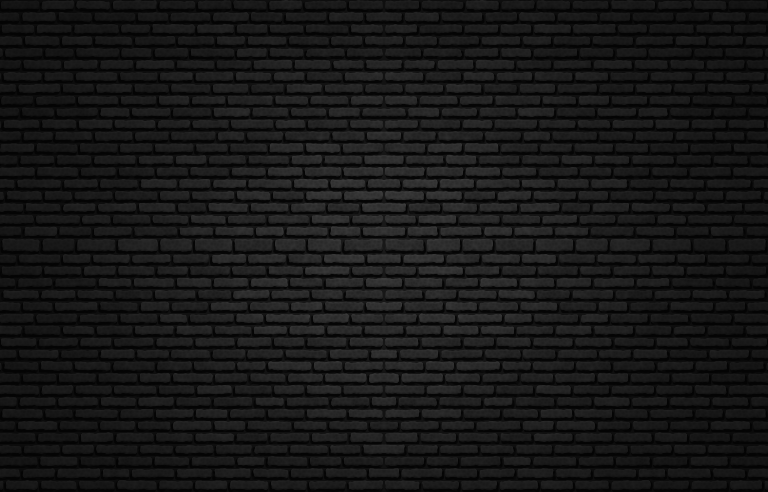
This texture is drawn by a WebGL 1 fragment shader. Its source:

```glsl
precision highp float;
// Black painted brick wall, mirrored about its vertical axis, lit softly at the middle.
uniform vec2 u_resolution;

const float ROWS_PER_SIDE = 20.0;   // courses above and below the middle one
const float MIDDLE_HEIGHT = 1.3;    // height of the middle course, in courses
const float BRICKS_ACROSS = 20.0;
const float JOINT_JITTER = 0.26;    // spread of the upright joints, in bricks
const float GAP_TOP = 0.05;         // gaps around a brick, in course heights
const float GAP_BOTTOM = 0.21;
const float GAP_INNER = 0.06;
const float GAP_OUTER = 0.19;
const float GAP_AXIS = 0.11;        // half of the joint on the mirror axis
const float CORNER = 0.17;
const float WOBBLE = 0.05;          // unevenness of brick edges
const float TONE_SPREAD = 0.24;
const float GRAIN = 0.24;
const vec2 SHADOW_SHIFT = vec2(0.10, -0.17);
const vec2 LIGHT_SIZE = vec2(0.30, 0.42);
const vec3 FACE_LIT = vec3(0.188);
const vec3 FACE_DIM = vec3(0.078);
const vec3 SHADOW = vec3(0.018);

float hash(vec2 p) {
  return fract(sin(dot(p, vec2(127.1, 311.7))) * 4375.85);
}

vec2 hash2(vec2 p) {
  return vec2(hash(p), hash(p + 37.2));
}

// Distance to the nearest scattered point
float cellular(vec2 p) {
  vec2 cell = floor(p);
  float nearest = 2.0;
  for (int j = -1; j <= 1; j++) {
    for (int i = -1; i <= 1; i++) {
      vec2 c = cell + vec2(float(i), float(j));
      nearest = min(nearest, length(c + hash2(c) - p));
    }
  }
  return nearest;
}

float layeredSines(vec2 p) {
  return 0.5 * sin(p.x * 2.3 + 1.7 * sin(p.y * 1.9))
       + 0.3 * sin(p.x * 5.1 - p.y * 3.7)
       + 0.2 * sin(p.x * 9.7 + p.y * 8.3);
}

float roundedBox(vec2 p, vec2 halfSize, float radius) {
  vec2 q = abs(p) - halfSize + radius;
  return length(max(q, 0.0)) + min(max(q.x, q.y), 0.0) - radius;
}

// Joint position in bricks, antisymmetric about the mirror axis
float jointAt(float k, float row) {
  float q = k + 0.5 * mod(row, 2.0);
  float jitter = (hash(vec2(abs(q) * 2.0, row + 61.0)) - 0.5) * JOINT_JITTER;
  return sign(q) * (abs(q) + jitter);
}

void main() {
  vec2 centred = gl_FragCoord.xy / u_resolution - 0.5;
  float rowsTotal = 2.0 * ROWS_PER_SIDE + MIDDLE_HEIGHT;
  float pixel = rowsTotal / u_resolution.y;

  // Course: index, height, and offset from its centre line
  float y = centred.y * rowsTotal;
  float beyond = abs(y) - 0.5 * MIDDLE_HEIGHT;
  bool isMiddle = beyond <= 0.0;
  float row = isMiddle ? 0.0 : sign(y) * (1.0 + floor(beyond));
  float rowHeight = isMiddle ? MIDDLE_HEIGHT : 1.0;
  float localY = isMiddle ? y : sign(y) * (fract(beyond) - 0.5);

  // Brick: the pair of joints that encloses this point
  float x = abs(centred.x) * BRICKS_ACROSS;
  float k = floor(x - 0.5 * mod(row, 2.0));
  if (x < jointAt(k, row)) k -= 1.0;
  else if (x > jointAt(k + 1.0, row)) k += 1.0;
  float inner = jointAt(k, row);
  float outer = jointAt(k + 1.0, row);
  float gapInner = inner < 0.0 ? GAP_OUTER : (inner == 0.0 ? GAP_AXIS : GAP_INNER);

  // Everything below is measured in course heights
  float brickUnit = rowsTotal * u_resolution.x / (u_resolution.y * BRICKS_ACROSS);
  vec2 wall = vec2(x * brickUnit, y);
  vec2 id = vec2(k, row);
  vec2 local = vec2((x - 0.5 * (inner + outer)) * brickUnit, localY);
  local -= 0.5 * vec2(gapInner - GAP_OUTER, GAP_BOTTOM - GAP_TOP);
  vec2 halfSize = 0.5 * vec2((outer - inner) * brickUnit - gapInner - GAP_OUTER,
                             rowHeight - GAP_TOP - GAP_BOTTOM);
  halfSize.y -= 0.05 * hash(id + 5.0);
  local.y += 0.04 * (hash(id + 9.0) - 0.5) * local.x;
  float wobble = WOBBLE * layeredSines(wall * 1.6 + hash(id) * 20.0);
  float edge = roundedBox(local, halfSize, CORNER) + wobble;
  float face = 1.0 - smoothstep(-0.5 * pixel, 0.5 * pixel, edge);

  // Soft light, strongest at the centre
  vec2 spread = centred / LIGHT_SIZE;
  float glow = exp(-0.8 * dot(spread, spread));
  vec3 light = mix(FACE_DIM, FACE_LIT, glow);

  // Brick surface: tone, pitted grain, bright upper rim and darker foot
  float tone = 1.0 + TONE_SPREAD * (hash(id + 17.0) - 0.5);
  tone += GRAIN * (cellular(wall * 3.2) - 0.45) + 0.07 * layeredSines(wall * 0.7);
  float rim = smoothstep(-0.20, -0.04, edge);
  tone += 0.16 * rim * smoothstep(-0.1, 0.4, local.y);
  tone -= 0.25 * rim * smoothstep(0.0, 0.4, -local.y);

  // Grey mortar under the shadow each brick casts down and outward
  float shadowEdge = roundedBox(local - SHADOW_SHIFT, halfSize, CORNER) + wobble;
  float shade = 1.0 - smoothstep(0.0, 0.14, shadowEdge);
  float smear = smoothstep(0.35, 0.85, layeredSines(wall * vec2(0.9, 1.5) + 4.0));
  vec3 mortar = mix(light * 0.5, SHADOW * mix(0.8, 1.2, glow), shade * (1.0 - 0.45 * smear));

  gl_FragColor = vec4(mix(mortar, light * tone, face), 1.0);
}
```
